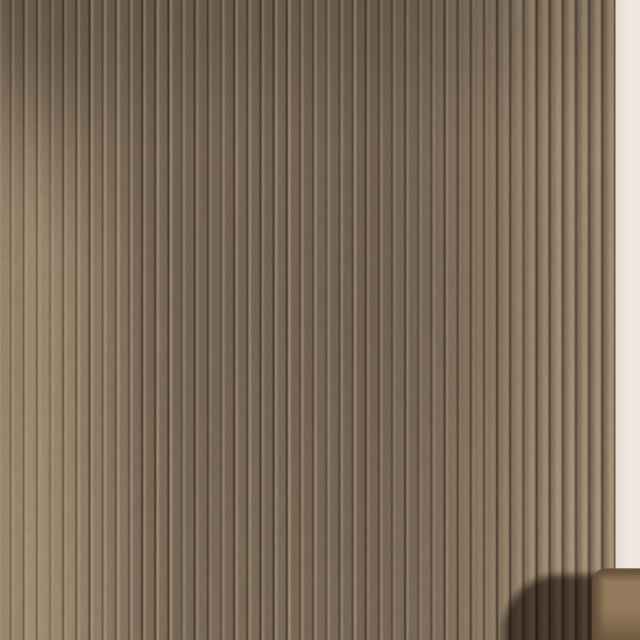
Write a Shadertoy shader that draws this texture.

```glsl
// A wall of narrow vertical slats in warm taupe, lit from both sides, with a pale
// panel at the right and a rounded seat back casting a shadow in the lower corner.
// Each slat is a repeated profile: dark groove, thin glint, and a rounded lit face.

const float PITCH = 0.02055;         // slat spacing: 46 whole slats and a cut one
const float FIRST_GROOVE = 0.0163;
const float WALL_END = 0.9616;
const float GROOVE_WIDTH = 0.075;    // in slat widths
const float GLINT_WIDTH = 0.095;
const float GLINT_POS = 0.21;
const float GRAIN = 0.035;

const vec3 WALL_DIM = vec3(0.43, 0.37, 0.31);
const vec3 WALL_LIT = vec3(0.60, 0.53, 0.43);
const vec3 GROOVE = vec3(0.27, 0.21, 0.17);
const vec3 GLINT = vec3(0.73, 0.66, 0.55);
const vec3 PANEL = vec3(0.945, 0.915, 0.875);
const vec3 SHADOW = vec3(0.48, 0.44, 0.42);   // multiplier
const vec3 SEAT_DARK = vec3(0.40, 0.31, 0.22);
const vec3 SEAT_LIT = vec3(0.58, 0.48, 0.36);

float hash(vec2 p) {
    return fract(sin(dot(p, vec2(127.1, 311.7))) * 43758.5453);
}

float noise(vec2 p) {
    vec2 i = floor(p), f = fract(p);
    f = f * f * (3.0 - 2.0 * f);
    return mix(mix(hash(i), hash(i + vec2(1, 0)), f.x),
               mix(hash(i + vec2(0, 1)), hash(i + vec2(1, 1)), f.x), f.y);
}

float bell(float x, float width) {
    x /= width;
    return exp(-x * x);
}

float roundedBox(vec2 p, vec2 halfSize, float radius) {
    vec2 q = abs(p) - halfSize + radius;
    return length(max(q, 0.0)) + min(max(q.x, q.y), 0.0) - radius;
}

vec3 slatWall(vec2 uv, float pixel) {
    float slat = (uv.x - FIRST_GROOVE) / PITCH;
    float across = fract(slat);
    float grooveId = floor(slat + 0.5);
    float blur = 0.5 * pixel / PITCH;

    // Broad light: a glow at the left below the top, and a side light at the right
    float leftGlow = bell(uv.x - 0.055, 0.13) * smoothstep(1.0, 0.62, uv.y + 0.5 * uv.x);
    float sideLight = smoothstep(0.58, 0.96, uv.x);
    float light = 0.10 + 0.85 * leftGlow + 0.45 * sideLight
                + 0.12 * smoothstep(0.6, 0.0, uv.y);
    light += 0.14 * (hash(vec2(floor(slat), 3.0)) - 0.5);
    vec3 color = mix(WALL_DIM, WALL_LIT, light);

    // Rounded faces, strongest under the side light
    float face = smoothstep(0.05, 0.65, across) * smoothstep(1.02, 0.78, across);
    color *= 1.0 + sideLight * (0.42 * face - 0.20);

    // Glint beside the groove
    float glintAmount = mix(0.25, 0.55, hash(vec2(floor(slat), 7.0)));
    glintAmount *= 1.0 - 0.75 * sideLight;
    color = mix(color, GLINT, glintAmount * bell(across - GLINT_POS, GLINT_WIDTH + blur * 0.3));

    // Groove, of uneven depth and fainter in the glow
    float depth = mix(0.40, 0.95, hash(vec2(grooveId, 1.0)));
    depth *= 1.0 - 0.35 * leftGlow;
    color = mix(color, GROOVE, depth * bell(slat - grooveId, GROOVE_WIDTH + blur * 0.3));

    // Fine upright grain and dimming toward the top
    color *= 1.0 + GRAIN * (noise(uv * vec2(380.0, 110.0)) - 0.5)
                 + GRAIN * (noise(uv * vec2(300.0, 4.0)) - 0.5);
    return color * mix(1.0, 0.91, smoothstep(0.75, 1.0, uv.y));
}

void mainImage(out vec4 fragColor, in vec2 fragCoord) {
    vec2 uv = fragCoord / iResolution.xy;
    float pixel = 1.0 / min(iResolution.x, iResolution.y);

    // Wall with the soft shadow of the seat
    vec3 color = slatWall(uv, pixel);
    float shadowDist = roundedBox(uv - vec2(1.0, -0.1), vec2(0.215, 0.203), 0.09);
    color *= mix(vec3(1.0), SHADOW, smoothstep(0.010, -0.012, shadowDist));

    // Pale panel, warmer beside the wall
    vec3 panel = PANEL * (1.0 - 0.05 * bell(uv.x - WALL_END, 0.012));
    color = mix(color, panel, smoothstep(-pixel, pixel, uv.x - WALL_END));

    // Seat back, darker at its left edge and foot
    float seatDist = roundedBox(uv - vec2(1.075, -0.1), vec2(0.15, 0.212), 0.022);
    float seatLight = smoothstep(0.0, 0.025, -seatDist) * smoothstep(-0.03, 0.06, uv.y);
    vec3 seat = mix(SEAT_DARK, SEAT_LIT, seatLight);
    color = mix(color, seat, smoothstep(pixel, -pixel, seatDist));

    fragColor = vec4(color, 1.0);
}
```
